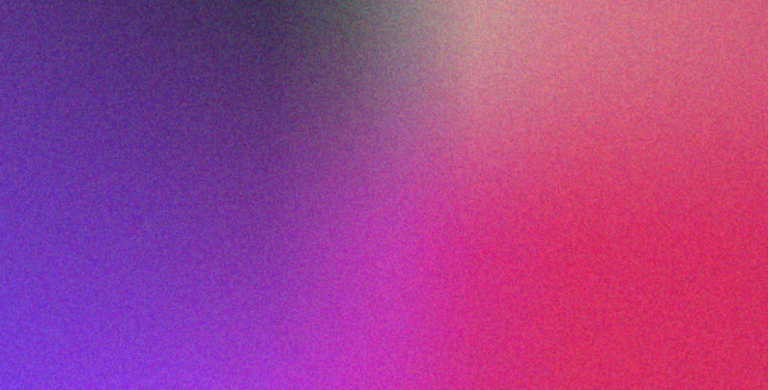
Give the GLSL for this background, as a Shadertoy shader.

```glsl
// Soft grainy gradient: violet and charcoal on the left, magenta, rose and crimson on the right.

#define GRAIN_CELLS 230.0     // grain cells per canvas height
#define GRAIN_STRENGTH 0.13   // colour swing of the grain
#define GRAIN_SOFTNESS 5.0    // higher gives crisper grain
#define LEFT_FADE 1.0         // depth of the top colours on the left
#define RIGHT_FADE 0.70       // depth of the top colours on the right
#define STOP_COUNT 8

// Horizontal positions shared by both colour ramps
const float stops[STOP_COUNT] = float[](0.0, 0.20, 0.35, 0.45, 0.52, 0.62, 0.75, 1.0);

// Charcoal to pale rose, along the top edge
const vec3 topRamp[STOP_COUNT] = vec3[](
    vec3(0.35, 0.20, 0.54), vec3(0.29, 0.18, 0.42),
    vec3(0.25, 0.20, 0.33), vec3(0.35, 0.33, 0.37),
    vec3(0.51, 0.46, 0.49), vec3(0.77, 0.57, 0.58),
    vec3(0.82, 0.46, 0.54), vec3(0.82, 0.36, 0.48));

// Violet through magenta to crimson, along the bottom edge
const vec3 bottomRamp[STOP_COUNT] = vec3[](
    vec3(0.49, 0.23, 0.87), vec3(0.56, 0.23, 0.86),
    vec3(0.66, 0.22, 0.82), vec3(0.75, 0.20, 0.75),
    vec3(0.78, 0.20, 0.69), vec3(0.82, 0.18, 0.52),
    vec3(0.84, 0.18, 0.40), vec3(0.83, 0.18, 0.38));

vec3 ramp(vec3 colours[STOP_COUNT], float x) {
    vec3 colour = colours[0];
    for (int i = 1; i < STOP_COUNT; i++) {
        float t = clamp((x - stops[i - 1]) / (stops[i] - stops[i - 1]), 0.0, 1.0);
        colour = mix(colour, colours[i], t);
    }
    return colour;
}

vec3 hash3(vec2 p) {
    vec3 q = fract(p.xyx * vec3(0.1031, 0.1030, 0.0973));
    q += dot(q, q.yxz + 33.33);
    return fract((q.xxy + q.yzz) * q.zyx);
}

// Smooth cellular noise: each jittered point spreads its own random tint
vec3 cellularGrain(vec2 p) {
    vec2 cell = floor(p);
    vec3 tint = vec3(0.0);
    float total = 0.0;
    for (int y = -1; y <= 1; y++) {
        for (int x = -1; x <= 1; x++) {
            vec2 id = cell + vec2(x, y);
            vec2 offset = id + hash3(id + 7.0).xy - p;
            float weight = exp(-GRAIN_SOFTNESS * dot(offset, offset));
            tint += weight * (hash3(id + 91.0) - 0.5);
            total += weight;
        }
    }
    return tint / total;
}

void mainImage(out vec4 fragColor, in vec2 fragCoord) {
    vec2 uv = fragCoord / iResolution.xy;
    float depth = 1.0 - uv.y;

    // Vertical blend: even on the left, quicker and rounder on the right
    float rightSide = smoothstep(0.30, 0.60, uv.x);
    float leftBlend = clamp(depth / LEFT_FADE, 0.0, 1.0);
    float rightBlend = smoothstep(0.0, RIGHT_FADE, depth);
    float blend = mix(leftBlend, rightBlend, rightSide);
    vec3 colour = mix(ramp(topRamp, uv.x), ramp(bottomRamp, uv.x), blend);

    // Fine coloured grain
    colour += GRAIN_STRENGTH * cellularGrain(fragCoord / iResolution.y * GRAIN_CELLS);

    fragColor = vec4(clamp(colour, 0.0, 1.0), 1.0);
}
```
